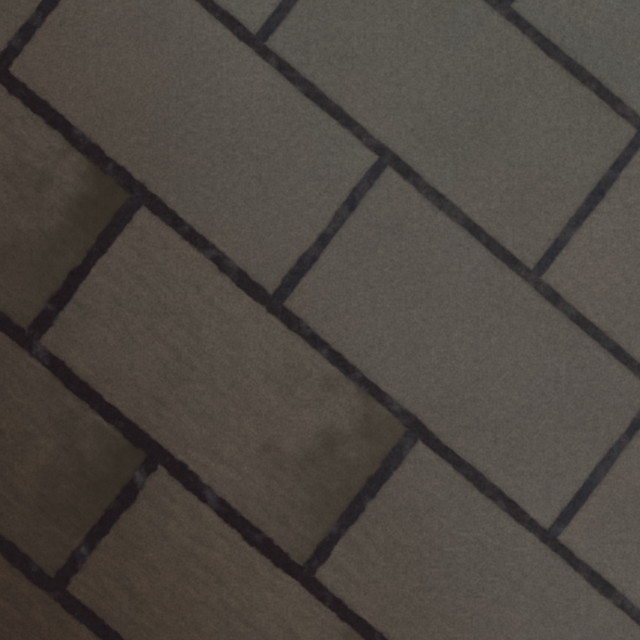
Give the GLSL for this texture, as a Shadertoy shader.

```glsl
vec2 hash2(vec2 p) {
    p = vec2(dot(p, vec2(127.1, 311.7)), dot(p, vec2(269.5, 183.3)));
    return fract(sin(p) * 43758.55) * 2.0 - 1.0;
}

// Gradient noise, roughly -0.7 to 0.7
float noise(vec2 p) {
    vec2 i = floor(p), f = p - i;
    vec2 s = f * f * f * (f * (f * 6.0 - 15.0) + 10.0);
    float a = dot(hash2(i), f);
    float b = dot(hash2(i + vec2(1, 0)), f - vec2(1, 0));
    float c = dot(hash2(i + vec2(0, 1)), f - vec2(0, 1));
    float d = dot(hash2(i + vec2(1, 1)), f - vec2(1, 1));
    return mix(mix(a, b, s.x), mix(c, d, s.x), s.y);
}

float fbm(vec2 p) {
    float sum = 0.0, amp = 0.6;
    for (int i = 0; i < 4; i++) {
        sum += amp * noise(p);
        p = mat2(1.6, 1.2, -1.2, 1.6) * p + 3.7;
        amp *= 0.55;
    }
    return sum;
}

void mainImage(out vec4 fragColor, in vec2 fragCoord) {
    vec2 p = fragCoord / iResolution.y;
    vec2 q = p + 0.003 * vec2(noise(p * 9.0), noise(p * 9.0 + 40.0));
    float down = 1.0 - q.y;

    // Slanted running bond: x along the course, y across it
    float across = down - 0.85 * q.x;
    across += 0.035 * smoothstep(0.65, 0.85, across);
    vec2 bond = vec2((q.x + 0.767 * down - 0.0794) / 0.712, (across - 0.1145) / 0.385);
    float row = floor(bond.y);
    bond.x -= 0.525 * mod(row + 1.0, 2.0);
    vec2 id = floor(bond), cell = fract(bond);

    // Distance to the joints, wider and rougher towards the lower left
    vec2 gap = (0.5 - abs(cell - 0.5)) * vec2(0.565, 0.293);
    float light = p.x * 0.9 + p.y * 0.5;
    float worn = 1.0 - smoothstep(0.3, 1.1, light);
    float edge = min(gap.x, gap.y) + 0.005 * fbm(p * 50.0) * (0.6 + worn);
    float halfWidth = mix(0.0095, 0.0125, worn) + 0.004 * noise(p * 11.0 + 9.0);
    float face = smoothstep(halfWidth - 0.0028, halfWidth + 0.0028, edge);

    // Brick faces: brown in the dark corner, grey in the light
    vec3 brick = mix(vec3(0.225, 0.188, 0.16), vec3(0.31, 0.28, 0.25), smoothstep(0.0, 0.55, light));
    brick = mix(brick, vec3(0.357, 0.335, 0.312), smoothstep(0.45, 0.9, light));
    brick += vec3(-0.008, 0.004, 0.002) * smoothstep(0.5, 1.0, p.y) * smoothstep(0.6, 1.1, light);
    vec2 tint = hash2(id + 5.0);
    brick *= 1.0 + 0.02 * tint.x;
    brick += vec3(0.01, 0.0, -0.006) * (0.2 * tint.y + fbm(p * 5.0 + id * 7.0));

    // Mottling, lengthwise streaks and fine grain
    float lower = step(0.0, row);
    brick *= 1.0 + 0.08 * fbm(p * 7.0 + id * 3.0) + 0.06 * fbm(p * 38.0);
    brick *= 1.0 + 0.2 * lower * worn * fbm(bond * vec2(9.0, 22.0) + 20.0);
    brick *= 1.0 + 0.10 * noise(p * 95.0) + 0.15 * noise(p * 215.0);

    // Damp stain at the far end of the lower bricks
    float stain = smoothstep(0.65, 1.0, cell.x + 0.4 * fbm(p * 16.0));
    stain *= lower * (1.0 - 0.75 * cell.y) * smoothstep(1.0, 0.5, light);
    brick = mix(brick, vec3(0.165, 0.145, 0.115), 0.8 * stain);

    // Broken pale arris and narrow shade beside the joint
    float rim = smoothstep(0.005, 0.0, abs(edge - halfWidth - 0.005));
    brick += vec3(0.035, 0.027, 0.018) * rim * max(0.0, 0.3 + 1.5 * noise(p * 22.0));
    brick *= mix(0.9, 1.0, smoothstep(0.0, 0.012, edge - halfWidth));

    // Joint filling: brownish black, bluer and dustier in the light
    vec3 joint = mix(vec3(0.18, 0.17, 0.175), vec3(0.125, 0.10, 0.11), worn);
    joint = mix(joint, vec3(0.175, 0.18, 0.205), 0.6 * step(gap.x, gap.y) * (1.0 - worn));
    float dust = smoothstep(-0.05, 0.4, fbm(p * 26.0 + 60.0) + 0.12 - 0.2 * worn);
    joint = mix(joint, vec3(0.25, 0.235, 0.235), 0.75 * dust);
    joint *= 1.0 + 0.2 * noise(p * 90.0) + 0.2 * noise(p * 200.0);

    fragColor = vec4(mix(joint, brick, face), 1.0);
}
```
